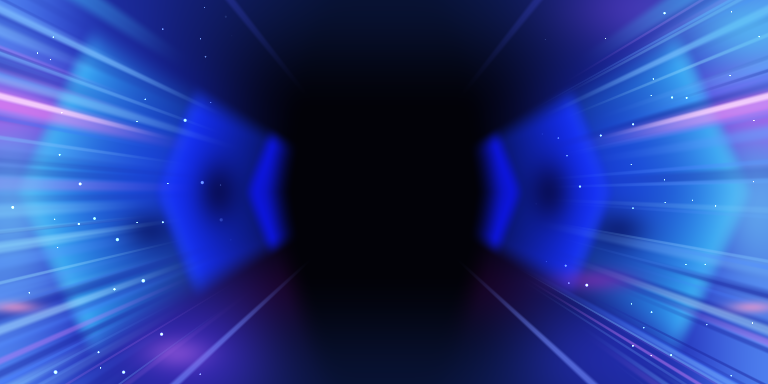
Write a Shadertoy shader that draws this background.

```glsl
// Dark tunnel flanked by glowing blue chevrons, light streaks and sparkles.

float hash(float n) {
    n = fract(n * 0.1031);
    n *= n + 33.33;
    n *= n + n;
    return fract(n);
}

float hash2(vec2 p) {
    vec3 q = fract(vec3(p.xyx) * 0.1031);
    q += dot(q, q.yzx + 33.33);
    return fract((q.x + q.y) * q.z);
}

float glow(vec2 p, vec2 center, vec2 size) {
    vec2 d = (p - center) / size;
    return exp(-dot(d, d));
}

// Streak leaving the vanishing point, fading in beyond the start radius.
float ray(vec2 q, float slope, float width, float start) {
    float d = abs(q.y / q.x - slope);
    return smoothstep(width, width * 0.2, d) * smoothstep(start, start + 0.4, length(q));
}

// Bent panel: brightest at its outer edge, fading toward the tunnel.
float chevron(vec2 q, float tip, float bend, float fade, float blur) {
    float y = sqrt(q.y * q.y + 0.0004);
    float inside = tip - bend * y - q.x;
    float reach = 1.0 - smoothstep(0.4, 0.6, y / q.x);
    return smoothstep(-blur, blur, inside) * exp(-max(inside, 0.0) / fade) * reach;
}

// Scattered round sparkles, one candidate per grid cell.
float sparkles(vec2 p) {
    vec2 cell = floor(p / 0.055);
    vec2 offset = 0.2 + 0.6 * vec2(hash2(cell + 71.0), hash2(cell + 137.0));
    float radius = mix(0.0025, 0.007, pow(hash2(cell + 211.0), 4.0));
    float d = length(p - (cell + offset) * 0.055);
    return step(0.8, hash2(cell + 17.0)) * smoothstep(radius, radius * 0.3, d);
}

void mainImage(out vec4 fragColor, in vec2 fragCoord) {
    vec2 p = (fragCoord - 0.5 * iResolution.xy) / iResolution.y;
    p.x *= 2.0 * iResolution.y / iResolution.x;
    float side = p.x < 0.0 ? 0.0 : 1.0;
    vec2 q = vec2(max(abs(p.x), 0.01), p.y);
    float cone = 1.0 - smoothstep(0.4, 0.8, abs(q.y) / q.x);

    // Tunnel depth: black core, navy walls, bright outer sides
    vec3 color = vec3(0.006, 0.006, 0.035);
    color = mix(color, vec3(0.08, 0.12, 0.48), smoothstep(0.22, 0.7, length(q * vec2(1.0, 0.45))));
    color = mix(color, vec3(0.17, 0.25, 0.8), smoothstep(0.5, 0.9, q.x) * mix(0.45, 0.9, cone));
    color = mix(color, vec3(0.33, 0.54, 0.92), smoothstep(0.72, 1.02, q.x) * 0.8);

    // Blue spill around the panels
    color = mix(color, vec3(0.08, 0.15, 0.92), 0.7 * glow(q, vec2(0.6, 0.06), vec2(0.2, 0.22)));

    // Violet and magenta haze
    color = mix(color, vec3(0.72, 0.36, 0.92), 0.75 * glow(q, vec2(1.0, 0.21), vec2(0.2, 0.11)));
    color = mix(color, vec3(0.4, 0.22, 0.75), 0.5 * glow(p, vec2(0.66, 0.48), vec2(0.18, 0.1)));
    color = mix(color, vec3(0.28, 0.16, 0.8), 0.65 * glow(p, vec2(-0.5, -0.42), vec2(0.2, 0.16)));
    color = mix(color, vec3(0.16, 0.18, 0.75), 0.5 * glow(p, vec2(0.56, -0.42), vec2(0.2, 0.14)));
    color += vec3(0.07, 0.0, 0.07) * glow(q, vec2(0.28, -0.25), vec2(0.16, 0.1));

    // Nested chevrons, from the outermost inward
    color = mix(color, vec3(0.13, 0.62, 0.96), 0.9 * chevron(q, 0.945, 0.46, 0.23, 0.035));
    color = mix(color, vec3(0.35, 0.8, 0.97), 0.6 * chevron(q, 0.95, 0.46, 0.07, 0.03));
    color = mix(color, vec3(0.03, 0.07, 0.36), 0.65 * glow(q, vec2(0.61, -0.1), vec2(0.07, 0.05)));
    color = mix(color, vec3(0.06, 0.13, 0.98), 0.95 * chevron(q, 0.585, 0.38, 0.2, 0.03));
    color = mix(color, vec3(0.16, 0.36, 1.0), 0.5 * chevron(q, 0.585, 0.38, 0.04, 0.025));
    color = mix(color, vec3(0.03, 0.04, 0.28), 0.8 * glow(q, vec2(0.43, 0.0), vec2(0.055, 0.08)));
    color = mix(color, vec3(0.05, 0.08, 0.95), 0.95 * chevron(q, 0.355, 0.4, 0.12, 0.022));

    // Soft rim of the unlit tunnel mouth
    float mouth = smoothstep(0.235, 0.315, length(vec2(q.x + 0.12 * abs(p.y), 0.42 * p.y)));
    color = mix(vec3(0.006, 0.006, 0.03), color, mouth);
    color += vec3(0.025, 0.065, 0.17) * smoothstep(0.2, 0.52, abs(p.y)) * (1.0 - 0.7 * smoothstep(0.2, 0.6, q.x));

    // Random streaks fanning out of the vanishing point, some of them dark
    for (int i = 0; i < 60; i++) {
        float seed = float(i) * 7.0 + side * 500.0 + 3.0;
        float heading = mix(-0.75, 0.62, hash(seed));
        float width = mix(0.007, 0.035, pow(hash(seed + 1.0), 2.0));
        float start = mix(0.38, 0.8, hash(seed + 2.0));
        float strength = mix(0.12, 0.5, hash(seed + 3.0));
        vec3 tint = mix(vec3(0.22, 0.42, 1.0), vec3(0.62, 0.88, 1.0), hash(seed + 4.0));
        float kind = hash(seed + 5.0);
        tint = mix(tint, vec3(0.8, 0.5, 0.98), step(0.86, kind));
        tint = mix(tint, vec3(0.1, 0.14, 0.62), step(kind, 0.3));
        color = mix(color, tint, strength * ray(q, heading, width, start));
    }

    // Leading streaks: pink beam, upper rails, lower rails
    color = mix(color, vec3(0.95, 0.5, 0.95), 0.6 * ray(q, 0.235, 0.045, 0.5));
    color = mix(color, vec3(1.0, 0.85, 1.0), 0.85 * ray(q, 0.25, 0.014, 0.55));
    color = mix(color, vec3(0.5, 0.75, 1.0), 0.65 * ray(q, 0.475, 0.018, 0.45));
    color = mix(color, vec3(0.25, 0.7, 0.95), 0.5 * ray(q, 0.65, 0.06, 0.6));
    color = mix(color, vec3(0.65, 0.85, 1.0), 0.55 * ray(q, -0.36, 0.02, 0.5));
    color = mix(color, vec3(0.45, 0.55, 1.0), 0.6 * ray(q, -0.92, 0.035, 0.24));
    color = mix(color, vec3(0.25, 0.3, 0.85), 0.3 * ray(q, 1.25, 0.06, 0.3));

    // Warm accents and cyan corners
    color = mix(color, vec3(0.7, 0.4, 0.9), 0.5 * glow(p, vec2(-0.54, -0.42), vec2(0.08, 0.04)));
    color = mix(color, vec3(0.55, 0.15, 0.7), 0.55 * glow(p, vec2(0.55, -0.23), vec2(0.1, 0.03)));
    color = mix(color, vec3(0.95, 0.6, 0.8), 0.7 * glow(q, vec2(0.96, -0.3), vec2(0.06, 0.016)));
    color = mix(color, vec3(0.35, 0.8, 0.96), 0.65 * glow(p, vec2(0.95, 0.43), vec2(0.18, 0.1)));
    color = mix(color, vec3(0.45, 0.8, 0.97), 0.5 * glow(q, vec2(0.97, -0.04), vec2(0.1, 0.16)));

    color += vec3(0.7, 0.9, 1.0) * sparkles(p) * smoothstep(0.38, 0.55, q.x);
    fragColor = vec4(clamp(color, 0.0, 1.0), 1.0);
}
```
